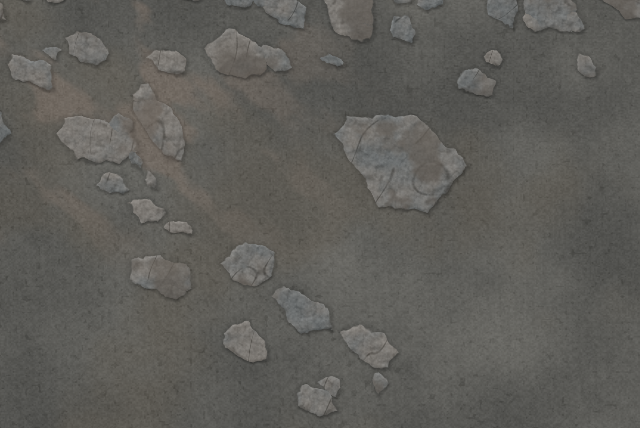
Give the GLSL for this texture, as a Shadertoy shader.

```glsl
// Weathered rock slabs half buried in gritty grey-brown sand, seen from above.

const vec3 SAND_DARK  = vec3(0.318, 0.318, 0.306);
const vec3 SAND_LIGHT = vec3(0.408, 0.405, 0.387);
const vec3 SAND_BROWN = vec3(0.370, 0.352, 0.318);
const vec3 DUST       = vec3(0.462, 0.424, 0.390);
const vec3 ROCK_COOL  = vec3(0.415, 0.428, 0.430);
const vec3 ROCK_WARM  = vec3(0.485, 0.470, 0.450);
const vec2 LIGHT_DIR  = vec2(-0.45, 0.89);
const vec2 SLAB_POS   = vec2(0.92, 0.64);

float hash(vec2 p) {
    return fract(sin(dot(p, vec2(127.1, 311.7))) * 43758.55);
}

float noise(vec2 p) {
    vec2 i = floor(p), f = fract(p);
    f = f * f * (3.0 - 2.0 * f);
    return mix(mix(hash(i), hash(i + vec2(1, 0)), f.x),
               mix(hash(i + vec2(0, 1)), hash(i + vec2(1, 1)), f.x), f.y);
}

float fbm(vec2 p, int octaves) {
    float sum = 0.0, amp = 0.5, total = 0.0;
    for (int i = 0; i < octaves; i++) {
        sum += amp * noise(p);
        total += amp;
        p = mat2(1.6, 1.2, -1.2, 1.6) * p + 7.3;
        amp *= 0.5;
    }
    return sum / total;
}

vec2 rotate(vec2 p, float a) {
    float c = cos(a), s = sin(a);
    return vec2(c * p.x + s * p.y, c * p.y - s * p.x);
}

float segmentDist(vec2 p, vec2 a, vec2 b) {
    vec2 ab = b - a;
    return length(p - a - ab * clamp(dot(p - a, ab) / dot(ab, ab), 0.0, 1.0));
}

// Distance to the nearest feature point of a jittered grid
float worley(vec2 p) {
    vec2 cell = floor(p);
    float d = 2.0;
    for (int y = -1; y <= 1; y++)
    for (int x = -1; x <= 1; x++) {
        vec2 c = cell + vec2(x, y);
        d = min(d, length(c + vec2(hash(c), hash(c + 41.0)) - p));
    }
    return d;
}

// Irregular convex stone: seven half planes at random offsets
float stoneDist(vec2 p, float radius, float stretch, vec2 seed) {
    vec2 q = p / vec2(stretch, 1.0 / stretch);
    float d = -1.0;
    for (int i = 0; i < 7; i++) {
        float k = float(i);
        float a = (k + 0.6 * hash(seed + k)) * 6.2832 / 7.0;
        float r = radius * mix(0.72, 1.12, hash(seed + k * 3.7 + 9.0));
        d = max(d, dot(q, vec2(cos(a), sin(a))) - r);
    }
    return d;
}

// Stones gather along a diagonal chain and the upper strip
float stoneDensity(vec2 p) {
    float chain = segmentDist(p, vec2(0.03, 0.76), vec2(0.80, 0.12));
    float strip = smoothstep(0.68, 0.86, p.y);
    float clear = smoothstep(0.17, 0.23, length(p - SLAB_POS));
    return max(smoothstep(0.17, 0.05, chain), strip) * clear;
}

// Scattered stones: x = distance, y = random tone of the nearest one
vec2 scatter(vec2 p, float size, float amount, float seed) {
    vec2 cell = floor(p / size), best = vec2(1.0, 0.0);
    for (int y = -1; y <= 1; y++)
    for (int x = -1; x <= 1; x++) {
        vec2 c = cell + vec2(x, y), s = c + seed;
        vec2 jitter = vec2(hash(s + 3.1), hash(s + 8.7)) - 0.5;
        vec2 center = (c + 0.5 + 0.6 * jitter) * size;
        if (hash(s + 17.0) > stoneDensity(center) * amount) continue;
        float angle = -0.6 + 1.1 * (hash(s + 5.0) - 0.5);
        float radius = size * mix(0.22, 0.43, hash(s + 23.0));
        float d = stoneDist(rotate(p - center, angle), radius, mix(1.1, 1.5, hash(s + 31.0)), s);
        if (d < best.x) best = vec2(d, hash(s + 57.0));
    }
    return best;
}

vec2 stones(vec2 p) {
    vec2 slab = vec2(stoneDist(rotate(p - SLAB_POS, -0.25), 0.128, 1.13, vec2(4.0, 2.0)), 0.45);
    vec2 large = scatter(p, 0.155, 0.80, 11.0);
    vec2 small = scatter(p, 0.075, 0.22, 37.0);
    vec2 best = large.x < small.x ? large : small;
    return slab.x < best.x ? slab : best;
}

vec3 sandColor(vec2 p, float grain) {
    vec3 col = mix(SAND_DARK, SAND_LIGHT, smoothstep(0.12, 0.88, fbm(p * 5.0, 5)));
    col = mix(col, SAND_BROWN, 0.55 * smoothstep(0.48, 0.72, fbm(p * 3.5 + 19.0, 4)));
    // Pale dust drifting between the stones
    float drift = smoothstep(0.53, 0.68, fbm(rotate(p, -0.7) * vec2(5.0, 10.0) + 3.0, 4));
    float reach = smoothstep(1.05, 0.35, p.x) * smoothstep(0.30, 0.65, p.y);
    col = mix(col, DUST, 0.75 * drift * reach);
    // Sparse dark pebbles
    float pebbles = smoothstep(0.80, 0.92, noise(p * 130.0 + 60.0));
    return col + 0.075 * grain - 0.035 * pebbles;
}

vec3 rockColor(vec2 p, float tone, float grain) {
    float patches = fbm(p * 22.0 + tone * 40.0, 4);
    vec3 col = mix(ROCK_COOL, ROCK_WARM, smoothstep(0.25, 0.75, 0.6 * patches + 0.4 * tone));
    // Raking light over the rough surface
    float relief = fbm(p * 45.0, 4) - fbm((p + LIGHT_DIR * 0.006) * 45.0, 4);
    float pits = smoothstep(0.45, 0.85, worley(p * 65.0));
    // Long fractures
    float vein = abs(noise(rotate(p, 0.5 + tone) * vec2(9.0, 20.0) + tone * 30.0) - 0.5);
    float crack = smoothstep(0.035, 0.0, vein) * smoothstep(0.35, 0.6, patches);
    return col + 0.20 * relief - 0.05 * pits - 0.11 * crack + 0.08 * grain;
}

void mainImage(out vec4 fragColor, in vec2 fragCoord) {
    vec2 p = fragCoord / iResolution.y;
    float grain = 0.6 * noise(p * 290.0) + 0.4 * noise(p * 150.0 + 31.0) - 0.5;

    // Ragged outlines come from a warped position
    vec2 warp = vec2(fbm(p * 28.0, 4), fbm(p * 28.0 + 50.0, 4)) - 0.5;
    vec2 q = p + 0.028 * warp;
    vec2 stone = stones(q);
    float slope = (stones(q + LIGHT_DIR * 0.005).x - stone.x) / 0.005;

    // Contact shadow, deeper on the side away from the light
    vec3 sand = sandColor(p, grain);
    float contact = smoothstep(0.012, 0.0, stone.x);
    sand *= 1.0 - contact * (0.10 + 0.20 * clamp(-slope, 0.0, 1.0));

    // Lit and shaded rims, some sand lying on top
    vec3 rock = rockColor(p, stone.y, grain);
    rock += 0.06 * slope * smoothstep(-0.010, 0.0, stone.x);
    float buried = smoothstep(0.54, 0.72, fbm(p * 13.0 + 80.0, 4));
    rock = mix(rock, mix(sand, DUST, 0.5), 0.7 * buried);

    float edge = max(0.0015, 0.75 / iResolution.y);
    vec3 col = mix(sand, rock, smoothstep(edge, -edge, stone.x));
    fragColor = vec4(clamp(col, 0.0, 1.0), 1.0);
}
```
